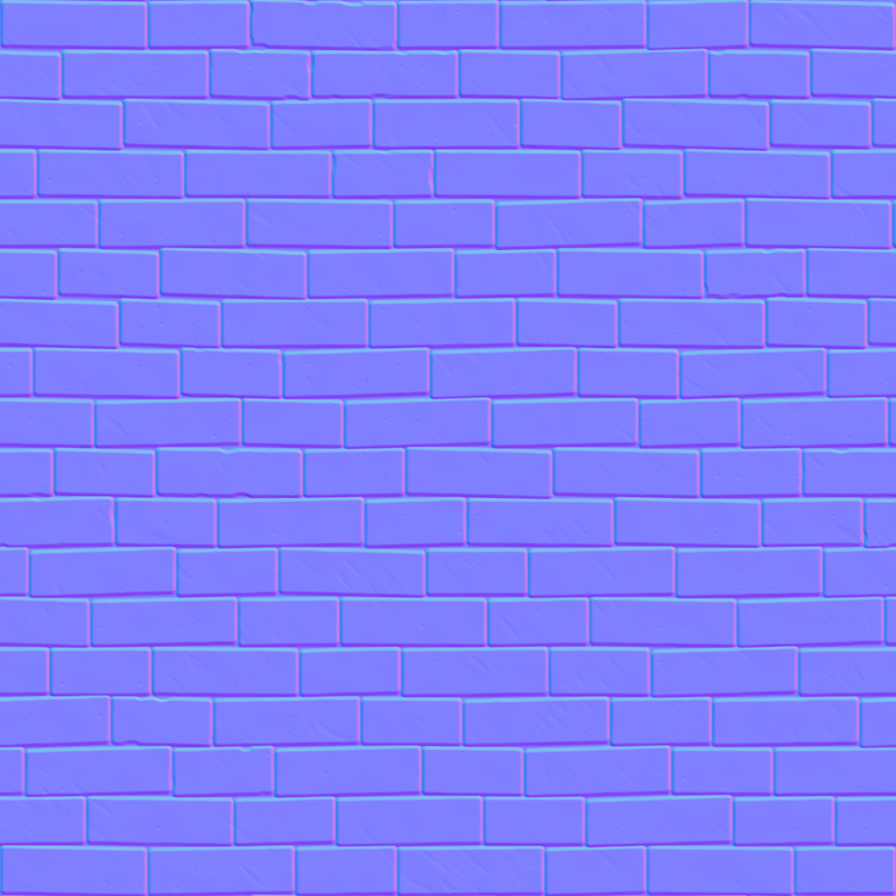
Give the GLSL for this texture map, as a Shadertoy shader.

```glsl
vec2 hash2(vec2 p) {
    vec3 q = fract(p.xyx * vec3(0.1031, 0.1030, 0.0973));
    q += dot(q, q.yzx + 33.33);
    return fract((q.xx + q.yz) * q.zy);
}

float cornerSlope(vec2 cell, vec2 offset, vec2 period) {
    return dot(hash2(mod(cell, period)) * 2.0 - 1.0, offset);
}

// Gradient noise that wraps after a whole number of cells
float gradientNoise(vec2 p, vec2 period) {
    vec2 i = floor(p), f = fract(p), e = vec2(1.0, 0.0);
    vec2 w = f * f * f * (f * (f * 6.0 - 15.0) + 10.0);
    float low = mix(cornerSlope(i, f, period), cornerSlope(i + e, f - e, period), w.x);
    float high = mix(cornerSlope(i + e.yx, f - e.yx, period), cornerSlope(i + 1.0, f - 1.0, period), w.x);
    return mix(low, high, w.y);
}

// Distance to the brick of one course that lies at this x
float brickDistance(vec2 p, float course, float chip) {
    float row = mod(course, 18.0);

    // Long and short bricks alternate, 13 to 9, four long and three short
    float along = fract(p.x - 0.0685 * row) * 79.0;
    float pair = floor(along / 22.0);
    float inPair = along - 22.0 * pair;
    float isShort = step(13.0, inPair);
    float brickLength = mix(13.0, 9.0, isShort) / 79.0;
    vec2 local = vec2((inPair - mix(6.5, 17.5, isShort)) / 79.0,
                      p.y - 1.0 + (course + 0.5) / 18.0);

    // Uneven laying
    vec2 id = vec2(pair * 2.0 + isShort, row);
    vec2 rnd = hash2(id + 3.0);
    local.y -= (rnd.x - 0.5) * 0.075 * local.x;
    vec2 halfSize = vec2(brickLength * 0.5 - 0.0015, 0.0263 - 0.0014 * rnd.y);

    vec2 q = abs(local) - halfSize + 0.004;
    float d = length(max(q, 0.0)) + min(max(q.x, q.y), 0.0) - 0.004;
    return d + chip * step(0.85, hash2(id + 41.0).x);
}

// Sparse round dents
float pits(vec2 p) {
    vec2 cell = floor(p * 48.0);
    vec2 id = mod(cell, 48.0);
    vec2 centre = 0.3 + 0.4 * hash2(id + 17.0);
    vec2 rnd = hash2(id + 91.0);
    float r = length(p * 48.0 - cell - centre);
    return step(rnd.x, 0.15) * (1.0 - smoothstep(0.02, 0.1 + 0.08 * rnd.y, r));
}

float wallHeight(vec2 p) {
    float wobble = 0.0007 * gradientNoise(p * 42.0, vec2(42.0));
    float chip = 0.0022 * smoothstep(0.1, 0.45, gradientNoise(p * 40.0 + 0.5, vec2(40.0)));

    float d = 1.0;
    float course = floor((1.0 - p.y) * 18.0);
    for (float k = -1.0; k <= 1.0; k++)
        d = min(d, brickDistance(p, course + k, chip));
    float joint = smoothstep(-0.0028, 0.003, d + wobble);

    // Diagonal scratches in patches, over a faint undulation
    vec2 diagonal = vec2(16.0 * (p.x - p.y), 64.0 * (p.x + p.y));
    diagonal.y += 0.8 * gradientNoise(p * 20.0, vec2(20.0));
    float patches = smoothstep(-0.05, 0.3, gradientNoise(p * 13.0, vec2(13.0)));
    float scratches = patches * smoothstep(0.1, 0.42, gradientNoise(diagonal, vec2(16.0, 64.0)));
    float swell = gradientNoise(p * 26.0, vec2(26.0));

    float face = 0.0005 * swell - 0.00018 * scratches - 0.0002 * pits(p);
    return face * (1.0 - joint) - 0.0022 * joint;
}

void mainImage(out vec4 fragColor, in vec2 fragCoord) {
    vec2 p = fragCoord / iResolution.xy;

    // Surface normal from central differences
    vec2 e = vec2(0.0009, 0.0);
    vec2 slope = vec2(wallHeight(p + e) - wallHeight(p - e),
                      wallHeight(p + e.yx) - wallHeight(p - e.yx)) / (2.0 * e.x);
    vec3 normal = normalize(vec3(-slope, 1.0));
    fragColor = vec4(normal * 0.5 + 0.5, 1.0);
}
```
